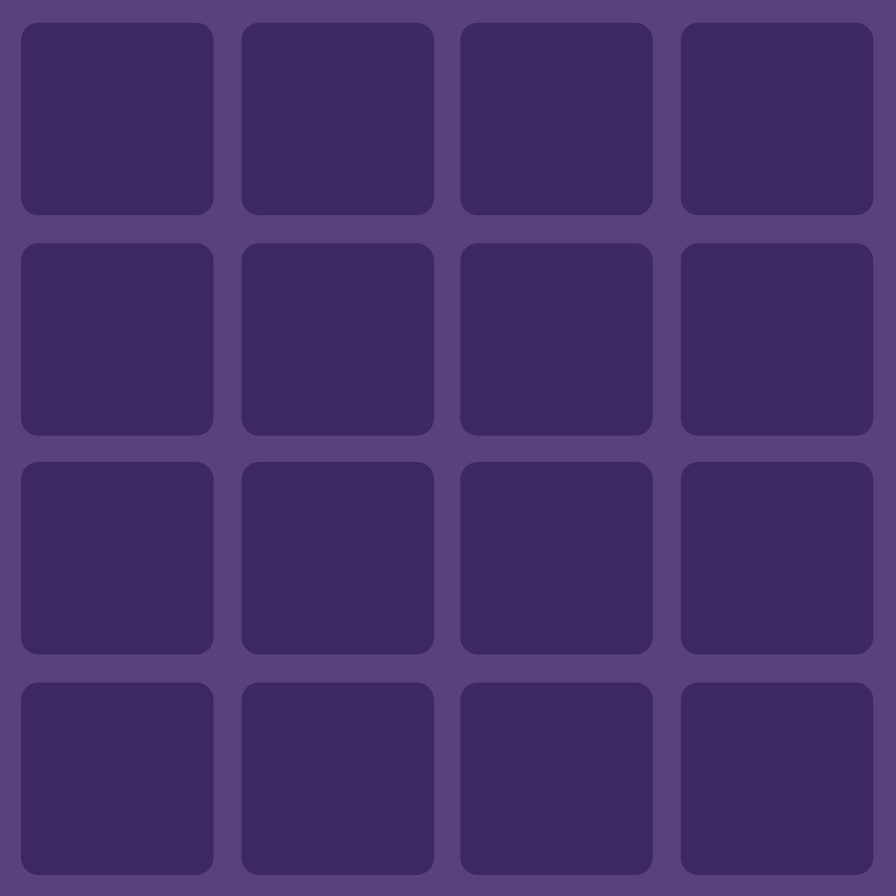
A Shadertoy shader for this pattern:

```glsl
// Flat grid of dark violet rounded tiles, four by four, on a lighter violet ground.

const vec3 GROUND_COLOR = vec3(0.347, 0.253, 0.486);
const vec3 TILE_COLOR = vec3(0.239, 0.161, 0.386);

// Lengths are fractions of the canvas height.
const float PITCH = 0.2451;         // distance between tile centres
const float FIRST_CENTER = 0.1309;  // centre of the lower left tile
const float TILE_SIZE = 0.2148;
const float CORNER_RADIUS = 0.0195;
const float ODD_SHIFT = 0.001;      // slight offset of every second row and column

float roundedBoxDistance(vec2 p, vec2 halfSize, float radius) {
    vec2 q = abs(p) - halfSize + radius;
    return length(max(q, 0.0)) + min(max(q.x, q.y), 0.0) - radius;
}

void mainImage(out vec4 fragColor, in vec2 fragCoord) {
    vec2 uv = fragCoord / iResolution.y;
    float pixel = 1.0 / iResolution.y;

    // Nearest tile and the position relative to its centre
    vec2 fromFirst = uv - FIRST_CENTER;
    vec2 cell = floor(fromFirst / PITCH + 0.5);
    vec2 local = fromFirst - cell * PITCH - ODD_SHIFT * mod(cell, 2.0);

    // Antialiased tile over the ground
    float dist = roundedBoxDistance(local, vec2(0.5 * TILE_SIZE), CORNER_RADIUS);
    float coverage = clamp(0.5 - dist / pixel, 0.0, 1.0);
    fragColor = vec4(mix(GROUND_COLOR, TILE_COLOR, coverage), 1.0);
}
```
